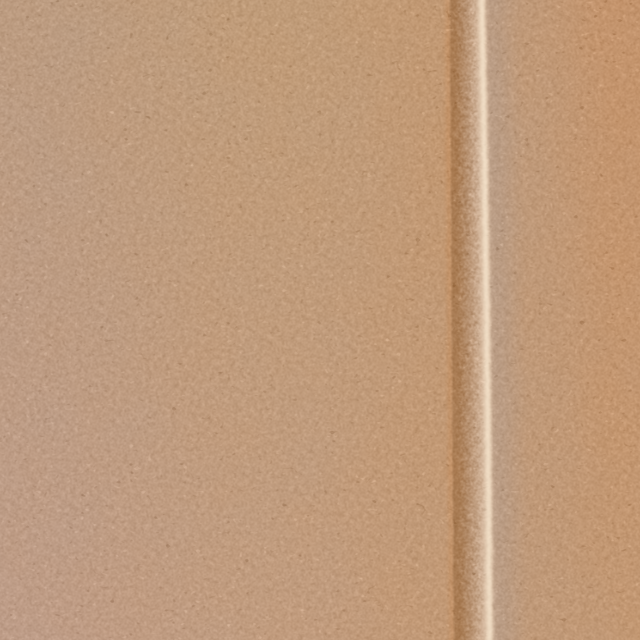
This texture is drawn by a Shadertoy shader. Its source:

```glsl
// Warm tan grained panel with a vertical groove and a bright bevelled ridge.
#define EDGE_BOTTOM 0.709
#define EDGE_TOP 0.703
#define RIDGE_BOTTOM 0.765
#define RIDGE_TOP 0.753
#define RIDGE_WIDTH 0.0058
#define GRAIN_SCALE 125.0
#define GRAIN_AMOUNT 0.056
#define SPECK_AMOUNT 0.075
#define MOTTLE_AMOUNT 0.014
#define WOBBLE 0.0022

vec2 hashGradient(vec2 cell) {
    vec3 p = fract(cell.xyx * vec3(0.1031, 0.1030, 0.0973));
    p += dot(p, p.yzx + 33.33);
    return fract((p.xx + p.yz) * p.zy) * 2.0 - 1.0;
}

float gradientNoise(vec2 p) {
    vec2 i = floor(p), f = fract(p);
    vec2 u = f * f * f * (f * (f * 6.0 - 15.0) + 10.0);
    float a = dot(hashGradient(i), f);
    float b = dot(hashGradient(i + vec2(1, 0)), f - vec2(1, 0));
    float c = dot(hashGradient(i + vec2(0, 1)), f - vec2(0, 1));
    float d = dot(hashGradient(i + vec2(1, 1)), f - vec2(1, 1));
    return mix(mix(a, b, u.x), mix(c, d, u.x), u.y);
}

// Rotated octaves, so that no lattice direction shows
float fbm(vec2 p) {
    float sum = 0.0, weight = 0.6;
    for (int i = 0; i < 3; i++) {
        sum += weight * gradientNoise(p);
        p = mat2(1.6, 1.2, -1.2, 1.6) * p + 17.3;
        weight *= 0.65;
    }
    return sum;
}

// Broad lighting of the flat panel on the left
vec3 leftPanel(vec2 uv) {
    vec3 cool = mix(vec3(0.745, 0.612, 0.528), vec3(0.735, 0.610, 0.505), uv.y);
    vec3 mid = mix(vec3(0.755, 0.610, 0.495), vec3(0.752, 0.610, 0.472), uv.y);
    vec3 warm = vec3(0.762, 0.595, 0.445);
    vec3 col = mix(cool, mid, smoothstep(0.0, 0.45, uv.x));
    return mix(col, warm, smoothstep(0.45, 0.72, uv.x) * 0.75);
}

// Right panel: grey-pink beside the ridge, orange at the far side
vec3 rightPanel(vec2 uv, float fromRidge) {
    vec3 shade = vec3(0.728, 0.610, 0.515);
    vec3 mid = vec3(0.752, 0.600, 0.470);
    vec3 orange = mix(vec3(0.762, 0.595, 0.450), vec3(0.768, 0.580, 0.425), uv.y);
    vec3 col = mix(shade, mid, smoothstep(0.012, 0.070, fromRidge));
    return mix(col, orange, smoothstep(0.06, 0.22, fromRidge));
}

void mainImage(out vec4 fragColor, in vec2 fragCoord) {
    vec2 uv = fragCoord / iResolution.xy;
    float pixel = 1.0 / iResolution.x;

    // Slightly leaning, uneven seams
    float edgeWobble = WOBBLE * fbm(vec2(3.7, uv.y * 55.0));
    float ridgeWobble = WOBBLE * fbm(vec2(9.2, uv.y * 48.0));
    float fromEdge = uv.x - mix(EDGE_BOTTOM, EDGE_TOP, uv.y) - edgeWobble;
    float bow = 0.006 * uv.y * (1.0 - uv.y);
    float fromRidge = uv.x - mix(RIDGE_BOTTOM, RIDGE_TOP, uv.y) - bow - ridgeWobble;

    // Fine grain in two sizes, plus sparse dark and light specks
    mat2 turn = mat2(0.829, 0.559, -0.559, 0.829);
    vec2 grainPos = turn * uv * GRAIN_SCALE;
    float grain = gradientNoise(grainPos) + gradientNoise(grainPos.yx * 1.9 + 31.0);
    float speckField = gradientNoise(uv * vec2(105.0, 140.0) + 71.0);
    float specks = 0.8 * smoothstep(0.28, 0.60, speckField) - smoothstep(0.28, 0.60, -speckField);

    // Groove: dark wall rising to a pale, grainy slope
    float across = clamp(fromEdge / max(fromEdge - fromRidge, 0.001), 0.0, 1.0);
    float slope = across + 0.12 * grain;
    vec3 groove = mix(vec3(0.660, 0.482, 0.322), vec3(0.720, 0.570, 0.440),
                      smoothstep(0.10, 0.55, slope));
    groove = mix(groove, vec3(0.810, 0.690, 0.585), smoothstep(0.42, 0.88, slope));

    // Panels and groove, with a thin orange rim before the dark wall
    vec3 left = leftPanel(uv);
    float rim = exp(-pow((fromEdge + 0.003) / 0.006, 2.0));
    left = mix(left, vec3(0.765, 0.565, 0.390), 0.65 * rim);
    vec3 col = mix(left, groove, smoothstep(-0.0012 - pixel, 0.0012 + pixel, fromEdge));
    col = mix(col, rightPanel(uv, fromRidge), smoothstep(0.002, 0.009, fromRidge));

    // Bright ridge, softer on its groove side
    float side = fromRidge < 0.0 ? 1.15 : 0.95;
    float core = exp(-pow(fromRidge / (RIDGE_WIDTH * side), 2.0));
    float halo = exp(-pow(fromRidge / (RIDGE_WIDTH * 2.2), 2.0));
    col = mix(col, vec3(0.840, 0.730, 0.630), 0.15 * halo);
    col = mix(col, vec3(0.945, 0.870, 0.775), 0.92 * core);

    // Soft colour mottling, then grain
    float roughness = 1.0 - 0.7 * core;
    float tint = fbm(uv * 8.0 + 4.0);
    float blotch = fbm(uv * 30.0 + 12.0);
    col += MOTTLE_AMOUNT * tint * vec3(0.5, -0.4, -1.3) * roughness;
    col += MOTTLE_AMOUNT * blotch * vec3(0.8, 0.8, 1.0) * roughness;
    col += (GRAIN_AMOUNT * grain + SPECK_AMOUNT * specks) * vec3(0.95, 1.0, 1.05) * roughness;

    fragColor = vec4(clamp(col, 0.0, 1.0), 1.0);
}
```
